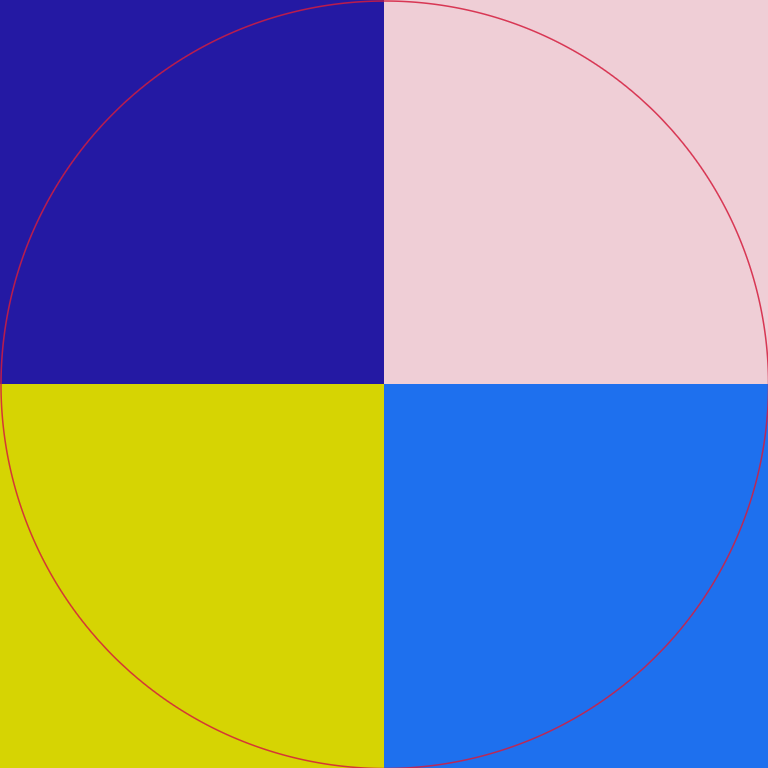
A Shadertoy shader for this background:

```glsl
// Four flat colour quadrants meeting at the centre, crossed by a thin red ring
// that nearly fills the canvas. Quadrants are blended by smoothed axis steps;
// the ring is the distance to a circle, drawn as an antialiased stroke.

const vec3 INDIGO = vec3(0.141, 0.098, 0.640);
const vec3 PINK   = vec3(0.937, 0.808, 0.839);
const vec3 YELLOW = vec3(0.841, 0.830, 0.012);
const vec3 BLUE   = vec3(0.118, 0.440, 0.933);
const vec3 RED    = vec3(0.830, 0.110, 0.240);

const vec2  RING_CENTRE  = vec2(0.0010, -0.0010); // offset from canvas centre
const float RING_RADIUS  = 0.4997;
const float RING_WIDTH   = 0.0020;
const float RING_OPACITY = 0.85;

// Coverage of the positive side of a signed distance, one pixel wide.
float coverage(float signedDist, float pixel) {
    return clamp(signedDist / pixel + 0.5, 0.0, 1.0);
}

vec3 quadrants(vec2 p, float pixel) {
    float right = coverage(p.x, pixel);
    float upper = coverage(p.y, pixel);
    vec3 bottomRow = mix(YELLOW, BLUE, right);
    vec3 topRow = mix(INDIGO, PINK, right);
    return mix(bottomRow, topRow, upper);
}

float ring(vec2 p, float pixel) {
    float dist = abs(length(p - RING_CENTRE) - RING_RADIUS);
    return coverage(0.5 * RING_WIDTH - dist, pixel);
}

void mainImage(out vec4 fragColor, in vec2 fragCoord) {
    // Centred coordinates, the shorter side spanning -0.5 to 0.5
    float pixel = 1.0 / min(iResolution.x, iResolution.y);
    vec2 p = (fragCoord - 0.5 * iResolution.xy) * pixel;

    vec3 color = quadrants(p, pixel);
    color = mix(color, RED, RING_OPACITY * ring(p, pixel));
    fragColor = vec4(color, 1.0);
}
```
